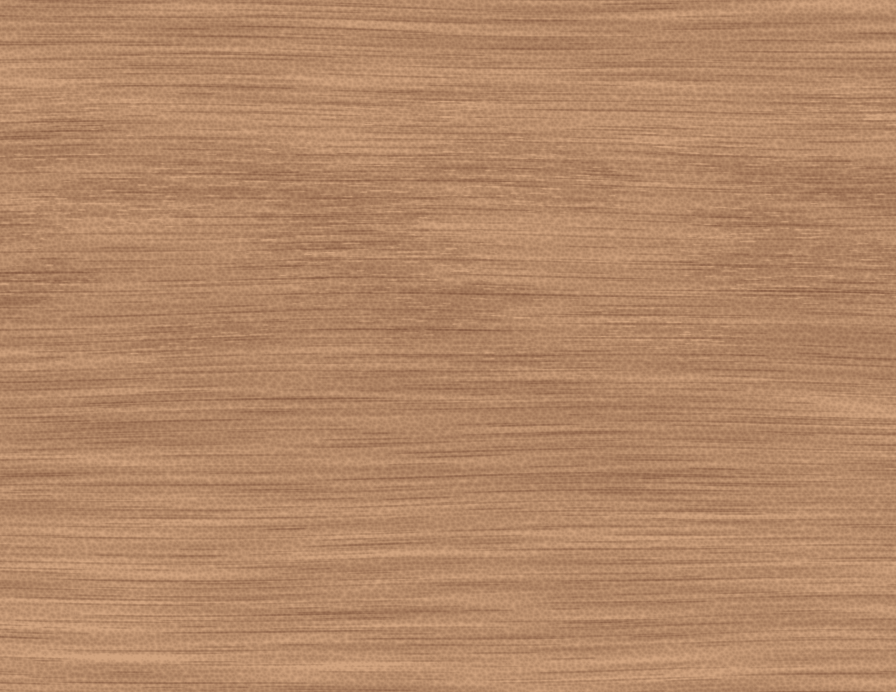
A WebGL 2 fragment shader for this texture:

```glsl
#version 300 es
precision highp float;

uniform vec2 u_resolution;
out vec4 fragColor;

const vec3 DARK_WOOD = vec3(0.645, 0.475, 0.355);
const vec3 MID_WOOD = vec3(0.700, 0.530, 0.400);
const vec3 LIGHT_WOOD = vec3(0.766, 0.590, 0.452);

const float BASE_TONE = 0.72;
const vec4 STREAK_GAINS = vec4(0.75, 0.95, 1.35, 1.6);   // coarse to fine
const float PORE_DEPTH = 1.6;
const float FIGURE_DEPTH = 0.95;
const float FLECK_GAIN = 1.5;
const float SPECKLE_GAIN = 1.8;
const float FIGURE_HEIGHT = 0.67;   // centre line of the figured band
const float FIGURE_SPREAD = 0.19;

vec2 hash2(vec2 p) {
    vec3 q = fract(p.xyx * vec3(0.1031, 0.1030, 0.0973));
    q += dot(q, q.yzx + 33.33);
    return fract((q.xx + q.yz) * q.zy);
}

// Distance to the nearest scattered point, one point per unit cell
float cellular(vec2 p) {
    vec2 id = floor(p);
    float nearest = 4.0;
    for (int j = -1; j <= 1; j++) {
        for (int i = -1; i <= 1; i++) {
            vec2 cell = id + vec2(i, j);
            vec2 d = cell + hash2(cell + 71.0) - p;
            nearest = min(nearest, dot(d, d));
        }
    }
    return sqrt(nearest);
}

// Tapered horizontal dashes scattered on staggered rows
float dashes(vec2 p, vec2 size, float halfWidth, float density, float seed) {
    float pixel = 1.0 / u_resolution.y;
    float row = floor(p.y / size.y);
    float cover = 0.0;
    for (int j = -1; j <= 1; j++) {
        float r = row + float(j);
        float x = p.x / size.x + hash2(vec2(r, seed)).x * 7.0;
        for (int i = -1; i <= 1; i++) {
            vec2 cell = vec2(floor(x) + float(i), r);
            vec2 place = hash2(cell + seed);
            vec2 trait = hash2(cell + seed + 37.0);
            vec2 d = vec2(x, p.y / size.y) - cell - mix(vec2(0.2), vec2(0.8), place);
            float q = abs(d.x) / mix(0.22, 0.75, trait.x);
            float w = halfWidth * (1.0 - 0.5 * q * q);
            float line = clamp((w - abs(d.y) * size.y) / pixel + 0.5, 0.0, 1.0);
            line *= 1.0 - smoothstep(0.6, 1.0, q);
            float present = step(trait.y, density);
            cover = max(cover, line * present * mix(0.45, 1.0, place.x));
        }
    }
    return cover;
}

// Long grain streaks from coarse to fine, centred on zero
float streaks(vec2 p) {
    float sum = 0.0;
    vec2 scale = vec2(1.3, 26.0);
    for (int k = 0; k < 4; k++) {
        sum += STREAK_GAINS[k] * (cellular(p * scale + float(k) * 19.7) - 0.5);
        scale *= vec2(1.45, 1.75);
    }
    return sum;
}

void main() {
    vec2 p = gl_FragCoord.xy / u_resolution.y;

    // Gentle wander of the grain
    vec2 g = p;
    g.y += 0.007 * sin(3.1 * p.x + 5.0 * p.y) + 0.0016 * sin(9.3 * p.x - 13.0 * p.y + 1.0);

    // Figured band with slanted, ragged patches
    float offset = (p.y - FIGURE_HEIGHT) / FIGURE_SPREAD;
    float band = exp(-offset * offset);
    vec2 f = p;
    f.y += 0.05 * sin(4.2 * p.x + 1.8) + 0.012 * sin(11.0 * p.x + 17.0 * p.y);
    float ragged = cellular(p * vec2(24.0, 120.0)) - 0.5;
    float blot = cellular(f * vec2(3.2, 12.0) + 4.3) + 0.5 * ragged;
    float patches = band * (1.0 - smoothstep(0.25, 0.45, blot));

    // Streaks fade where the band is broad and smooth
    float tone = BASE_TONE + mix(1.0, 0.65, band) * streaks(g);
    tone += 0.22 * sin(9.0 * g.y + 0.8 * sin(2.0 * p.x)) + 0.14 * sin(31.0 * g.y + p.x);
    tone -= FIGURE_DEPTH * patches;

    // Dark pores: long continuous lines, then shorter ones
    float pores = dashes(g, vec2(0.34, 0.0125), 0.0014, 0.75, 11.0);
    pores = max(pores, 0.85 * dashes(g, vec2(0.11, 0.0095), 0.0013, 0.55, 53.0));
    tone -= PORE_DEPTH * pores;

    // Pale flecks inside the patches
    float flecks = dashes(g, vec2(0.028, 0.0065), 0.0013, 0.6, 97.0);
    tone += FLECK_GAIN * flecks * smoothstep(0.1, 0.5, patches);

    // Fine surface speckle on a tilted lattice
    vec2 tilted = mat2(0.83, 0.56, -0.56, 0.83) * p;
    tone += SPECKLE_GAIN * (cellular(tilted * vec2(165.0, 180.0) + 9.0) - 0.5);

    tone = clamp(tone, -3.0, 1.9);
    vec3 color = MID_WOOD + max(tone, 0.0) * (LIGHT_WOOD - MID_WOOD)
                          + min(tone, 0.0) * (MID_WOOD - DARK_WOOD);
    fragColor = vec4(color, 1.0);
}
```
